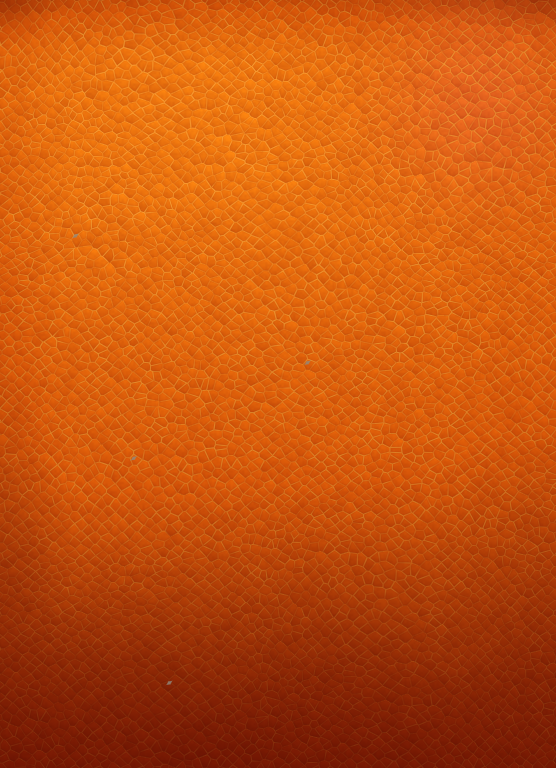
Reproduce this texture procedurally as a Shadertoy shader.

```glsl
// Orange pebbled leather: small diagonal scales with pale seams under a soft glow.

const vec3 DEEP_RUST = vec3(0.45, 0.085, 0.012);
const vec3 ORANGE = vec3(0.86, 0.35, 0.035);
const vec3 AMBER = vec3(0.96, 0.49, 0.06);
const vec3 BLUSH = vec3(0.93, 0.40, 0.18);
const vec3 SEAM = vec3(1.0, 0.66, 0.23);
const vec3 FLECK = vec3(0.56, 0.54, 0.50);
const float CELLS_ACROSS = 62.0;
const float LATTICE_ANGLE = 0.80;

vec2 hash22(vec2 p) {
    vec3 q = fract(p.xyx * vec3(0.1031, 0.1030, 0.0973));
    q += dot(q, q.yzx + 33.33);
    return fract((q.xx + q.yz) * q.zy);
}

float valueNoise(vec2 p) {
    vec2 cell = floor(p);
    vec2 f = fract(p);
    f = f * f * (3.0 - 2.0 * f);
    float low = mix(hash22(cell).x, hash22(cell + vec2(1, 0)).x, f.x);
    float high = mix(hash22(cell + vec2(0, 1)).x, hash22(cell + 1.0).x, f.x);
    return mix(low, high, f.y);
}

vec2 rotate(vec2 p, float angle) {
    float c = cos(angle);
    float s = sin(angle);
    return vec2(c * p.x - s * p.y, s * p.x + c * p.y);
}

// Offset of a scale centre; some patches are orderly, others loose
vec2 scaleCentre(vec2 cell) {
    float jitter = mix(0.3, 0.95, valueNoise(cell * 0.16 + 40.0));
    return 0.5 + jitter * (hash22(cell) - 0.5);
}

// Returns the seam distance; also gives the nearest centre and its cell
float scales(vec2 p, out vec2 toCentre, out vec2 id) {
    vec2 base = floor(p);
    vec2 f = p - base;
    float nearest = 9.0;
    for (int y = -1; y <= 1; y++)
    for (int x = -1; x <= 1; x++) {
        vec2 cell = vec2(x, y);
        vec2 r = cell + scaleCentre(base + cell) - f;
        if (dot(r, r) < nearest) {
            nearest = dot(r, r);
            toCentre = r;
            id = base + cell;
        }
    }
    float seam = 9.0;
    for (int y = -2; y <= 2; y++)
    for (int x = -2; x <= 2; x++) {
        vec2 cell = id + vec2(x, y);
        vec2 r = cell - base + scaleCentre(cell) - f;
        vec2 gap = r - toCentre;
        if (dot(gap, gap) > 0.0001)
            seam = min(seam, dot(0.5 * (r + toCentre), normalize(gap)));
    }
    return seam;
}

float glow(vec2 uv, vec2 centre, vec2 size) {
    vec2 d = (uv - centre) / size;
    return exp(-dot(d, d));
}

// Broad lighting, from 0 at the dark foot to 1 in the bright upper part
float lighting(vec2 uv) {
    float tone = 0.02 + 0.57 * smoothstep(-0.04, 0.46, uv.y);
    tone += 0.22 * smoothstep(0.3, 0.8, uv.y);
    tone += 0.20 * glow(uv, vec2(0.36, 0.85), vec2(0.32, 0.17));
    tone -= 0.50 * smoothstep(0.91, 1.03, uv.y);
    tone -= 0.15 * smoothstep(0.14, 0.0, uv.x) * smoothstep(0.0, 0.4, uv.y);
    tone -= 0.10 * smoothstep(0.75, 1.0, uv.x) * smoothstep(0.0, 0.4, uv.y);
    return clamp(tone, 0.0, 1.0);
}

vec3 leatherColour(float tone) {
    vec3 lower = mix(DEEP_RUST, ORANGE, clamp(tone / 0.55, 0.0, 1.0));
    return mix(lower, AMBER, clamp((tone - 0.55) / 0.45, 0.0, 1.0));
}

// Rare grey chips, at most one per large square
float flecks(vec2 p, float pixel) {
    vec2 cell = floor(p);
    vec2 d = fract(p) - 0.2 - 0.6 * hash22(cell + 7.0);
    d = abs(rotate(d, -0.6)) / vec2(1.6, 0.8);
    float present = step(0.86, hash22(cell + 31.0).y);
    return present * smoothstep(pixel, -pixel, d.x + d.y - 0.02);
}

void mainImage(out vec4 fragColor, in vec2 fragCoord) {
    vec2 uv = fragCoord / iResolution.xy;
    vec2 p = fragCoord / iResolution.x;
    float pixel = CELLS_ACROSS / iResolution.x;

    // Diagonal lattice with a slight bend
    vec2 bend = vec2(valueNoise(p * 5.0), valueNoise(p * 5.0 + 19.0)) - 0.5;
    vec2 lattice = rotate(p * CELLS_ACROSS * vec2(0.95, 1.05) + 1.6 * bend, LATTICE_ANGLE);
    vec2 toCentre, id;
    float seam = scales(lattice, toCentre, id);
    vec2 variety = hash22(id + 53.0);

    // Broad colour
    float tone = lighting(uv) + 0.04 * (valueNoise(p * 5.0 + 3.0) - 0.5);
    vec3 colour = leatherColour(tone);
    colour = mix(colour, BLUSH, 0.6 * glow(uv, vec2(0.86, 0.87), vec2(0.16, 0.12)));

    // Softly domed scales, lit from above and a little from the right
    vec2 slope = rotate(-toCentre, -LATTICE_ANGLE);
    float relief = 0.97 + 0.08 * dot(slope, vec2(0.35, 0.94));
    relief += 0.05 * (variety.x - 0.5);
    relief -= 0.03 * smoothstep(0.22, 0.06, seam);
    relief += 0.04 * (valueNoise(p * 240.0) - 0.5);
    colour *= vec3(relief, relief * relief, relief * relief);

    // Thin broken seams, fading towards the dark foot
    float line = smoothstep(0.05 + 0.7 * pixel, 0.0, seam);
    float strength = mix(0.16, 0.58, smoothstep(0.05, 0.7, tone));
    strength *= 0.35 + 1.0 * valueNoise(p * 75.0);
    colour = mix(colour, SEAM * mix(0.7, 1.0, tone), line * strength);

    colour = mix(colour, FLECK, 0.8 * flecks(p * 5.0, 5.0 / iResolution.x));
    fragColor = vec4(clamp(colour, 0.0, 1.0), 1.0);
}
```
